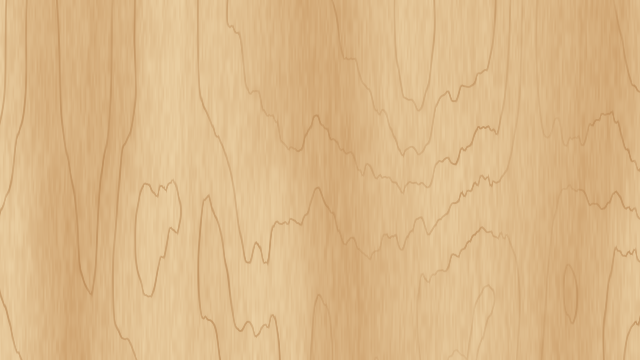
This texture is drawn by a Shadertoy shader. Its source:

```glsl
// Pale flat-sawn wood: contour lines of a vertically stretched noise field
// form the growth rings, over broad ragged bands of tone and fine fibres.
// Fibre columns shift the field up and down, which gives the rings teeth.

#define RING_COUNT 7.0
#define RING_WIDTH 0.0030
#define RING_STRENGTH 0.50
#define TOOTH_HEIGHT 0.038
#define BAND_CONTRAST 0.27
#define FIBRE_CONTRAST 0.22
#define BASE_TONE 0.55
#define DARK_WOOD vec3(0.800, 0.622, 0.418)
#define LIGHT_WOOD vec3(0.925, 0.820, 0.645)
#define RING_COLOR vec3(0.705, 0.505, 0.300)

const float TAU = 6.2831853;

float hash(vec2 p) {
    vec3 q = fract(p.xyx * 0.1031);
    q += dot(q, q.yzx + 33.33);
    return fract((q.x + q.y) * q.z);
}

// Smooth value noise in 0..1
float noise(vec2 p) {
    vec2 cell = floor(p);
    vec2 f = p - cell;
    f = f * f * f * (f * (f * 6.0 - 15.0) + 10.0);
    float low = mix(hash(cell), hash(cell + vec2(1, 0)), f.x);
    float high = mix(hash(cell + vec2(0, 1)), hash(cell + vec2(1, 1)), f.x);
    return mix(low, high, f.y);
}

// Shift each fibre column along the grain
vec2 raggedGrain(vec2 p) {
    float tooth = noise(vec2(p.x * 42.0, p.y * 3.0) + 17.0) - 0.5;
    float fine = noise(vec2(p.x * 110.0, p.y * 6.0) + 51.0) - 0.5;
    return p + vec2(0.0, TOOTH_HEIGHT * (2.0 * tooth + 0.5 * fine));
}

// Growth field: each whole step is one ring
float growth(vec2 p) {
    vec2 q = raggedGrain(p);
    float broad = noise(q * vec2(3.6, 0.85) + vec2(7.3, 4.1));
    float medium = noise(q * vec2(9.0, 1.9) + vec2(31.7, 12.4));
    float small = noise(q * vec2(24.0, 4.5) + vec2(3.1, 77.0));
    return RING_COUNT * broad + 1.7 * medium + 0.28 * small;
}

// Broad light and dark bands across the board, about -1..1
float toneBands(vec2 p, float boardX) {
    vec2 q = raggedGrain(p);
    float phase = 2.85 * boardX;
    phase += 0.12 * sin(TAU * boardX) + 0.10 * sin(2.0 * TAU * boardX);
    phase += 0.34 * (noise(q * vec2(3.0, 1.1) + 91.0) - 0.5);
    float patches = noise(q * vec2(6.5, 0.9) + vec2(63.0, 8.0));
    patches = smoothstep(0.38, 0.62, patches) - 0.5;
    return 0.85 * cos(TAU * phase) + 0.5 * patches;
}

// Short flecks and longer streaks along the grain, about -1..1
float fibres(vec2 p) {
    p.x += 0.004 * noise(p * vec2(8.0, 5.0));
    float flecks = noise(p * vec2(230.0, 27.0) + 5.0) - 0.5;
    float hairs = noise(p * vec2(125.0, 11.0) + 43.0) - 0.5;
    float streaks = noise(p * vec2(75.0, 1.8) + 29.0) - 0.5;
    return 1.0 * flecks + 0.6 * hairs + 0.4 * streaks;
}

void mainImage(out vec4 fragColor, in vec2 fragCoord) {
    vec2 p = fragCoord / iResolution.y;
    float boardX = fragCoord.x / iResolution.x;
    float pixel = 1.0 / iResolution.y;

    // Distance to the nearest ring from the field and its slope
    float h = growth(p);
    float e = 0.0012;
    vec2 slope = vec2(growth(p + vec2(e, 0)) - h, growth(p + vec2(0, e)) - h) / e;
    float ringDistance = abs(fract(h) - 0.5) / max(length(slope), 1.0);
    float ring = 1.0 - smoothstep(RING_WIDTH * 0.25, RING_WIDTH + 0.5 * pixel, ringDistance);
    float halo = exp(-ringDistance / (2.5 * RING_WIDTH));

    // Rings fade in places and along their length
    float presence = smoothstep(0.15, 0.6, noise(p * vec2(4.0, 1.6) + 22.0));
    presence *= 1.0 - 0.65 * smoothstep(0.13, 0.05, abs(boardX - 0.60));
    presence = mix(0.35, 1.0, presence);
    presence *= 0.7 + 0.5 * noise(p * vec2(60.0, 9.0) + 11.0);

    // Tone of the wood, with a slight step from one ring to the next
    float ringId = floor(h - 0.5);
    float tone = BASE_TONE + BAND_CONTRAST * toneBands(p, boardX);
    tone += 0.10 * (hash(vec2(ringId, 9.0)) - 0.5);
    tone += FIBRE_CONTRAST * fibres(p);
    tone -= 0.07 * halo * presence;

    vec3 color = mix(DARK_WOOD, LIGHT_WOOD, clamp(tone, -0.12, 1.08));
    color = mix(color, RING_COLOR, RING_STRENGTH * ring * presence);
    fragColor = vec4(color, 1.0);
}
```
